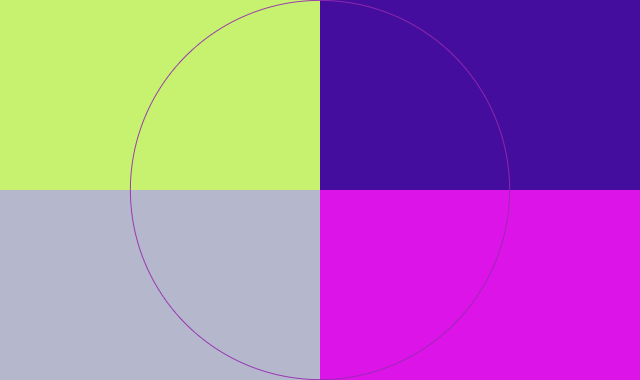
A WebGL 2 fragment shader for this background:

```glsl
#version 300 es
precision highp float;

// Four flat colour quadrants meeting at the centre, with a hairline ring on top.
// Quadrants are blended by smoothed axis steps; the ring is a circle distance
// function. Lengths are in canvas heights, measured from the centre.

#define RING_RADIUS 0.499
#define RING_WIDTH 0.0026
#define RING_OPACITY 0.9
#define RING_COLOR vec3(0.58, 0.16, 0.69)
#define LIME vec3(0.78, 0.95, 0.44)
#define INDIGO vec3(0.27, 0.05, 0.62)
#define SILVER vec3(0.71, 0.72, 0.80)
#define MAGENTA vec3(0.865, 0.08, 0.91)

uniform vec2 u_resolution;
out vec4 fragColor;

// Coverage of the positive side of a signed distance, one pixel soft.
float coverage(float signedDistance, float pixel) {
    return clamp(signedDistance / pixel + 0.5, 0.0, 1.0);
}

vec3 quadrants(vec2 p, float pixel) {
    float right = coverage(p.x, pixel);
    float upper = coverage(p.y, pixel);
    vec3 bottomRow = mix(SILVER, MAGENTA, right);
    vec3 topRow = mix(LIME, INDIGO, right);
    return mix(bottomRow, topRow, upper);
}

// Area coverage of the thin line, correct even below one pixel wide.
float ring(vec2 p, float pixel) {
    float d = length(p) - RING_RADIUS;
    float halfWidth = 0.5 * RING_WIDTH;
    return coverage(d + halfWidth, pixel) - coverage(d - halfWidth, pixel);
}

void main() {
    float pixel = 1.0 / u_resolution.y;
    vec2 p = (gl_FragCoord.xy - 0.5 * u_resolution) * pixel;

    vec3 color = quadrants(p, pixel);
    color = mix(color, RING_COLOR, RING_OPACITY * ring(p, pixel));
    fragColor = vec4(color, 1.0);
}
```
